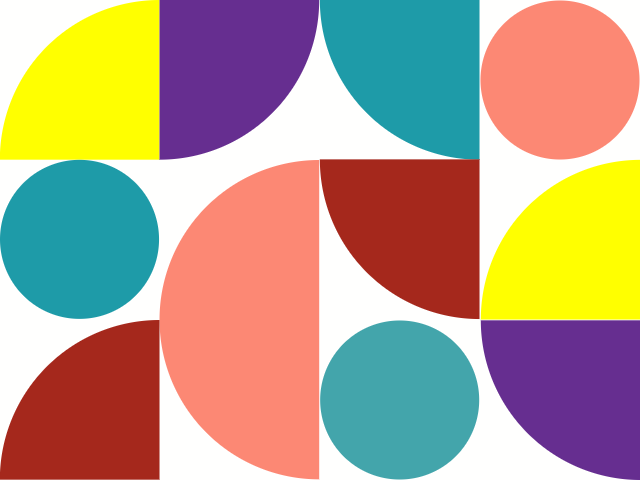
Reproduce this background procedurally as a Shadertoy shader.

```glsl
// Geometric mosaic of discs, quarter discs and a half disc on a white 4 by 3 grid.

const vec3 WHITE = vec3(1.0, 1.0, 0.998);
const float DISC_RADIUS = 0.497;   // nearly half a cell
const float SECTOR_RADIUS = 0.998; // nearly a whole cell
const int SHAPE_COUNT = 11;

// Each shape: centre in cells (xy), then the side kept on each axis (zw).
// A zero side leaves that axis uncut, so (0, 0) gives a full disc.
const vec4 SHAPES[SHAPE_COUNT] = vec4[](
    vec4(0.997, 2.002, -1, 1),
    vec4(0.997, 3.0, 1, -1),
    vec4(2.997, 3.0, -1, -1),
    vec4(3.5, 2.5, 0, 0),
    vec4(0.497, 1.504, 0, 0),
    vec4(1.995, 1.002, -1, 0),
    vec4(2.997, 2.004, -1, -1),
    vec4(4.003, 1.003, -1, 1),
    vec4(0.997, 0.002, -1, 1),
    vec4(2.498, 0.5, 0, 0),
    vec4(4.003, 0.998, -1, -1));

// Palette: yellow, purple, teal, coral, brick, pale teal.
const vec3 PALETTE[6] = vec3[](
    vec3(1.0, 1.0, 0.0),
    vec3(0.4, 0.18, 0.565),
    vec3(0.118, 0.608, 0.659),
    vec3(0.99, 0.533, 0.455),
    vec3(0.647, 0.157, 0.11),
    vec3(0.263, 0.647, 0.671));

const int SHAPE_COLOUR[SHAPE_COUNT] = int[](0, 1, 2, 3, 2, 3, 4, 0, 4, 5, 1);

// Signed distance to a disc trimmed to the kept side of each axis.
float trimmedDisc(vec2 offset, vec2 side, float radius) {
    vec2 cut = -offset * side - (1.0 - abs(side));
    return max(length(offset) - radius, max(cut.x, cut.y));
}

// Paints a shape over the base with a one-pixel soft edge.
vec3 paint(vec3 base, vec3 colour, float distance, float pixel) {
    return mix(base, colour, clamp(0.5 - distance / pixel, 0.0, 1.0));
}

void mainImage(out vec4 fragColor, in vec2 fragCoord) {
    // Three cells fill the canvas height.
    float pixel = 3.0 / iResolution.y;
    vec2 p = fragCoord * pixel;

    vec3 colour = WHITE;
    for (int i = 0; i < SHAPE_COUNT; i++) {
        vec4 shape = SHAPES[i];
        bool isFullDisc = dot(shape.zw, shape.zw) < 0.5;
        float radius = isFullDisc ? DISC_RADIUS : SECTOR_RADIUS;
        float d = trimmedDisc(p - shape.xy, shape.zw, radius);
        colour = paint(colour, PALETTE[SHAPE_COLOUR[i]], d, pixel);
    }
    fragColor = vec4(colour, 1.0);
}
```
